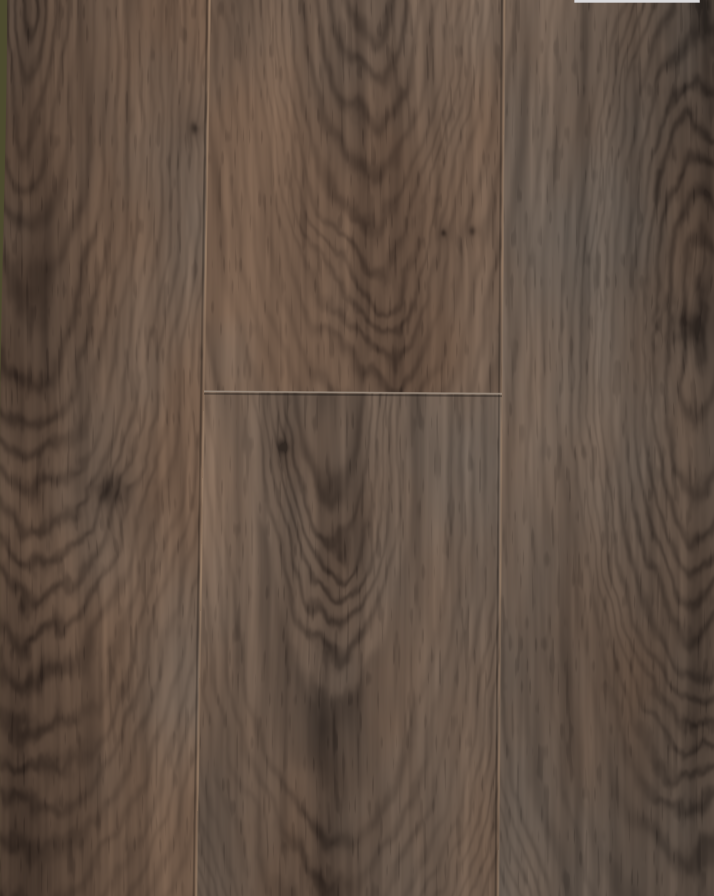
Give the GLSL for this texture, as a Shadertoy shader.

```glsl
float hash(vec2 p) {
    return fract(sin(dot(p, vec2(12.99, 78.23))) * 43758.5);
}

float noise(vec2 p) {
    vec2 i = floor(p), f = fract(p);
    f = f * f * (3.0 - 2.0 * f);
    return mix(mix(hash(i), hash(i + vec2(1, 0)), f.x),
               mix(hash(i + vec2(0, 1)), hash(i + vec2(1, 1)), f.x), f.y);
}

float fbm(vec2 p) {
    float sum = 0.0, amp = 0.5;
    for (int i = 0; i < 4; i++) {
        sum += amp * noise(p);
        p = p * 2.03 + 17.0;
        amp *= 0.5;
    }
    return sum / 0.9375;
}

// Soft line of half width w around distance d
float line(float d, float w, float px) {
    return 1.0 - smoothstep(w - px, w + px, abs(d));
}

// Knots: position and radius
const vec3 knots[6] = vec3[6](
    vec3(0.124, 0.453, 0.014), vec3(0.316, 0.501, 0.005),
    vec3(0.215, 0.857, 0.005), vec3(0.495, 0.740, 0.003),
    vec3(0.527, 0.742, 0.004), vec3(0.768, 0.635, 0.013));

// Brightness of the wood; heart is the apex of the growth cone
float wood(vec2 p, vec2 heart, float heartWidth, float seed) {
    vec2 s = p + seed * vec2(3.7, 5.3);
    float bend = 0.0, knotDark = 0.0;
    for (int i = 0; i < 6; i++) {
        vec2 d = (p - knots[i].xy) / knots[i].z;
        d.x += 0.9 * (noise(s * 90.0) - 0.5);
        d.y *= 0.65;
        bend += knots[i].z * 0.9 * exp(-dot(d, d) * 0.12);
        knotDark += 0.4 * exp(-dot(d, d) * 1.3) + 0.13 * exp(-dot(d, d) * 0.12);
    }

    // Growth rings cut lengthwise: arches at the heart, straight grain beside it
    float dx = p.x - heart.x + 0.035 * (fbm(s * vec2(6, 4)) - 0.5);
    float depth = 0.24 * (heart.y - p.y) + 0.025 * (fbm(s * vec2(16, 8)) - 0.5);
    float radius = length(vec2(dx, depth)) + bend + 0.007 * (fbm(s * vec2(50, 22)) - 0.5);
    float ring = radius * 78.0 + 3.0 * noise(vec2(radius * 22.0, seed));
    float rings = pow(0.5 + 0.5 * sin(6.283 * ring), 2.0) - 0.375;
    float core = exp(-dx * dx / (heartWidth * heartWidth));

    // Long streaks and short open pores
    float drift = p.x + bend * 0.7 + 0.012 * (fbm(s * vec2(5, 3)) - 0.5);
    float streak = fbm(vec2(drift * 75.0, s.y * 2.2) + seed * 9.0) - 0.5;
    float fine = noise(vec2(drift * 240.0, s.y * 13.0) + seed * 31.0) - 0.5;
    float pore = smoothstep(0.66, 0.95, noise(vec2(drift * 310.0, s.y * 42.0) + seed));
    float cloud = fbm(s * vec2(11, 3.5)) - 0.5;

    float tone = 0.65 + 0.30 * cloud + 0.42 * streak + 0.13 * fine - 0.13 * pore;
    tone -= rings * mix(0.11, 0.24, core) * (0.5 + noise(s * vec2(20, 6)));
    tone -= core * (0.15 + 0.22 * fbm(s * vec2(24, 7)));
    return tone - knotDark;
}

void mainImage(out vec4 fragColor, in vec2 fragCoord) {
    vec2 p = fragCoord / iResolution.y;
    float px = 0.8 / iResolution.y;
    float width = iResolution.x / iResolution.y;

    // Three boards across, the middle one split by a butt joint
    float leftSeam = p.x - 0.219 - 0.015 * p.y;
    float rightSeam = p.x - 0.556 - 0.007 * p.y;
    float joint = p.y - 0.562 + 0.008 * (p.x - 0.39);
    bool middle = leftSeam > 0.0 && rightSeam < 0.0;

    vec2 heart = vec2(0.035, 0.98);
    float heartWidth = 0.08, seed = 1.0, grey = 0.1;
    if (rightSeam >= 0.0) {
        heart = vec2(0.775, 0.635);
        heartWidth = 0.075; seed = 2.0; grey = 0.4;
    } else if (middle && joint < 0.0) {
        heart = vec2(0.372, 0.64);
        heartWidth = 0.045; seed = 3.0; grey = 0.3;
    } else if (middle) {
        heart = vec2(0.410, 1.12);
        heartWidth = 0.055; seed = 4.0; grey = 0.12;
    }

    // Stain, with cooler patches
    float tone = clamp(wood(p, heart, heartWidth, seed), 0.0, 1.1);
    vec3 color = mix(vec3(0.19, 0.145, 0.12), vec3(0.54, 0.435, 0.355), tone);
    float cool = clamp(grey + 0.8 * (fbm(p * vec2(9, 4) + seed) - 0.5), 0.0, 0.8);
    color = mix(color, vec3(dot(color, vec3(0.35, 0.45, 0.2))) * vec3(1.06, 1.0, 0.94), cool);

    // Worn bevels catching the light
    float wear = 0.35 + 0.5 * noise(vec2(p.y * 14.0, 3.0));
    float longSeams = max(line(leftSeam, 0.0011, px), line(rightSeam, 0.0011, px) * 0.8);
    color *= 1.0 - 0.25 * max(line(leftSeam + 0.003, 0.001, px), line(rightSeam + 0.003, 0.001, px));
    color = mix(color, vec3(0.58, 0.48, 0.39), longSeams * wear);
    if (middle) {
        color *= 1.0 - 0.3 * line(joint + 0.0028, 0.001, px);
        color = mix(color, vec3(0.57, 0.52, 0.47), 0.85 * line(joint, 0.0009, px));
    }

    // Falling light toward the sides and the bottom
    float side = abs(p.x / width - 0.5) * 2.0;
    color *= (1.06 - 0.16 * side * side * side) * mix(0.93, 1.02, smoothstep(0.0, 0.45, p.y));

    // Backing at the left edge and pale tab at the top
    float strip = 1.0 - smoothstep(-px, px, p.x - 0.008 * smoothstep(0.5, 1.0, p.y));
    color = mix(color, vec3(0.30, 0.29, 0.18), strip);
    float tab = line(p.x - 0.711, 0.07, px) * smoothstep(-px, px, p.y - 0.997);
    fragColor = vec4(mix(color, vec3(0.85, 0.85, 0.86), tab), 1.0);
}
```
